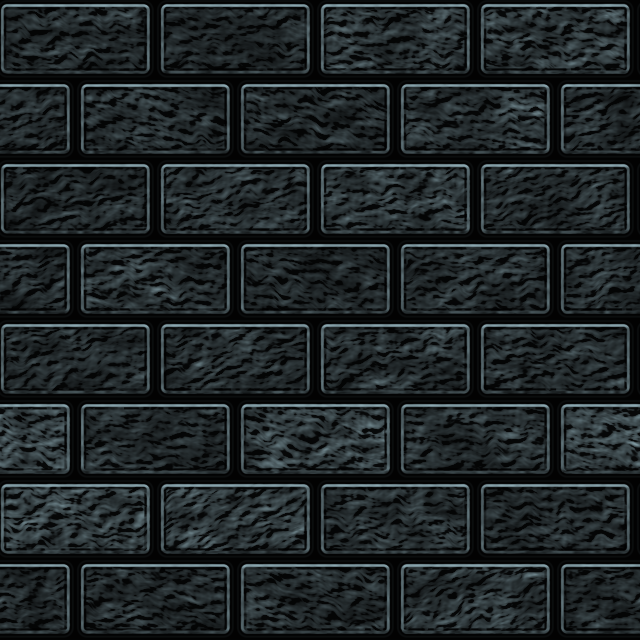
Write a three.js fragment shader that draws this texture.

```glsl
varying vec2 vUv;

const vec2 GRID = vec2(4.0, 8.0);
const vec2 GRID_SHIFT = vec2(0.029, -0.014);
const vec2 BRICK_HALF = vec2(0.1165, 0.0546);
const float CORNER = 0.010;
const float SOFTNESS = 0.0013;
const vec3 STEEL_TINT = vec3(0.79, 0.95, 1.0);

float hash(vec2 p) {
  vec3 q = fract(p.xyx * 0.1031);
  q += dot(q, q.yzx + 33.33);
  return fract((q.x + q.y) * q.z);
}

float noise(vec2 p) {
  vec2 i = floor(p);
  vec2 f = fract(p);
  f = f * f * (3.0 - 2.0 * f);
  float low = mix(hash(i), hash(i + vec2(1.0, 0.0)), f.x);
  float high = mix(hash(i + vec2(0.0, 1.0)), hash(i + 1.0), f.x);
  return mix(low, high, f.y);
}

float fbm(vec2 p) {
  float sum = 0.0;
  float amp = 0.5;
  for (int i = 0; i < 3; i++) {
    sum += amp * noise(p);
    p = mat2(0.88, 0.47, -0.47, 0.88) * p * 1.8 + 17.3;
    amp *= 0.6;
  }
  return sum;
}

float roundedBox(vec2 p, vec2 halfSize, float radius) {
  vec2 q = abs(p) - halfSize + radius;
  return length(max(q, 0.0)) + min(max(q.x, q.y), 0.0) - radius;
}

// Soft line of given half width around a distance value
float band(float d, float center, float halfWidth) {
  return 1.0 - smoothstep(halfWidth - SOFTNESS, halfWidth + SOFTNESS, abs(d - center));
}

// Fine stone grain lit from above, with short dark cracks on shaded slopes
float stoneTone(vec2 p, vec2 seed, float brightness) {
  float tilt = 0.5 * (hash(seed) - 0.5);
  vec2 q = vec2(p.x, p.y + tilt * p.x) * vec2(58.0, 118.0) + seed;
  q.y += 1.3 * noise(q * vec2(0.9, 0.3) + 31.0);
  float slope = fbm(q) - fbm(q + vec2(-0.25, 0.55));
  float crack = smoothstep(0.05, 0.20, -slope);
  float mottle = fbm(p * vec2(22.0, 38.0) + seed + 50.0);
  float tone = brightness * (0.07 + 0.23 * mottle);
  tone *= 1.0 + 1.9 * max(slope, -0.12);
  return max(tone * (1.0 - 0.85 * crack), 0.02);
}

// Bevel light: strong on top, weaker on the sides, worn at the bottom
float rimTone(vec2 p, vec2 seed) {
  float top = smoothstep(-0.008, -0.003, p.y - BRICK_HALF.y);
  float bottom = smoothstep(-0.008, -0.003, -p.y - BRICK_HALF.y);
  float wear = noise(p * 120.0 + seed);
  float tone = mix(mix(0.32, 0.50, wear), 0.60 + 0.10 * wear, top);
  return mix(tone, mix(0.10, 0.36, wear), bottom);
}

float brickTone(vec2 p, vec2 id) {
  vec2 seed = 100.0 * vec2(hash(id + 3.0), hash(id + 19.0));
  float brightness = mix(0.86, 1.36, pow(hash(id + 41.0), 2.5));
  float d = roundedBox(p, BRICK_HALF, CORNER);

  // Black joint with a faint outer edge
  float joint = 0.008 + 0.045 * band(d, 0.0045, 0.0015);

  // Face, dashed inner groove and bright rim
  float face = stoneTone(p, seed, brightness);
  float dashes = smoothstep(0.3, 0.6, noise(p * 130.0 + seed + 60.0));
  face *= 1.0 - band(d, -0.0068, 0.0018) * mix(0.35, 0.9, dashes);
  face = mix(face, rimTone(p, seed), band(d, -0.0024, 0.0021));

  return mix(face, joint, smoothstep(-SOFTNESS, SOFTNESS, d));
}

void main() {
  // Running bond: every other course moves by half a brick
  vec2 cell = vUv * GRID + GRID_SHIFT;
  float row = mod(floor(cell.y), GRID.y);
  cell.x += 0.5 * (1.0 - mod(row, 2.0));
  vec2 id = vec2(mod(floor(cell.x), GRID.x), row);
  vec2 local = (fract(cell) - 0.5) / GRID;

  gl_FragColor = vec4(STEEL_TINT * brickTone(local, id), 1.0);
}
```
